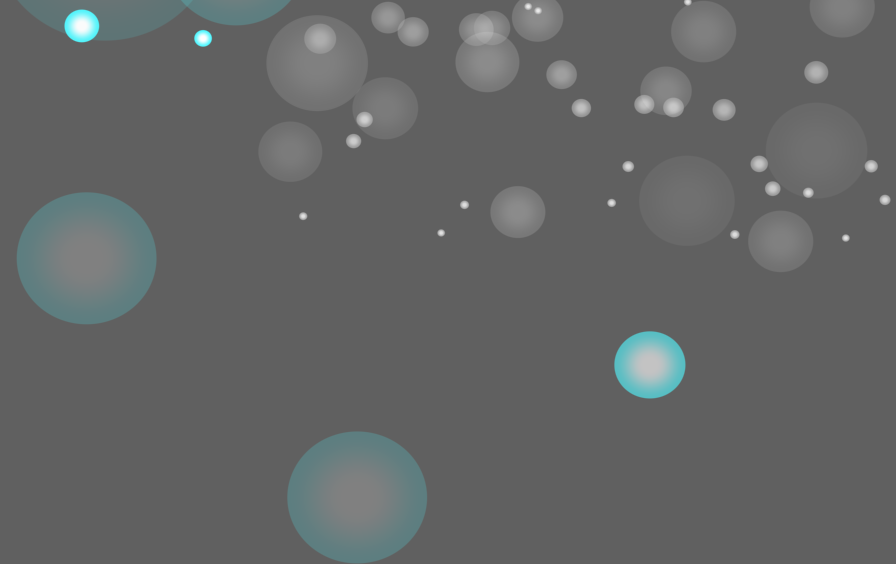
Write a WebGL 1 fragment shader that draws this background.

```glsl
precision highp float;
// Soft translucent discs on a flat grey ground: large teal and grey discs
// set the composition, and a hashed loop scatters small bright specks
// over the upper right. Each disc fades from white to a tinted rim.

uniform vec2 u_resolution;

const vec2 SPAN = vec2(1.5, 1.0);            // canvas extent in disc units
const vec3 GROUND = vec3(0.376);
const vec3 TEAL_RIM = vec3(0.32, 0.97, 1.0);
const vec3 GREY_RIM = vec3(0.72);
const float CORE = 0.2;                      // white core, share of radius

const int SPECKS = 28;
const vec2 SPECK_MIN = vec2(0.50, 0.56);
const vec2 SPECK_MAX = vec2(1.50, 1.01);
const vec2 SPECK_RADIUS = vec2(0.006, 0.032);
const vec2 SPECK_ALPHA = vec2(0.82, 0.26);   // small to large

vec2 point;
float pixel;
vec3 color;

vec3 hash3(float n) {
  vec3 q = fract(n * vec3(0.1031, 0.1030, 0.0973));
  q += dot(q, q.yzx + 33.33);
  return fract((q.xxy + q.yzz) * q.zyx);
}

// Blend one disc over the current colour
void disc(vec2 center, float radius, float alpha, vec3 rim) {
  float d = length(point - center);
  float cover = 1.0 - smoothstep(radius - pixel, radius + pixel, d);
  vec3 tint = mix(vec3(1.0), rim, smoothstep(CORE, 1.0, d / radius));
  color = mix(color, tint, cover * alpha);
}

void teal(float x, float y, float radius, float alpha) {
  disc(vec2(x, y), radius, alpha, TEAL_RIM);
}

void grey(float x, float y, float radius, float alpha) {
  disc(vec2(x, y), radius, alpha, GREY_RIM);
}

// Large teal glows and their two bright sparks
void tealGlows() {
  teal(0.176, 1.114, 0.186, 0.13);
  teal(0.395, 1.072, 0.117, 0.20);
  teal(0.145, 0.542, 0.117, 0.20);
  teal(0.598, 0.118, 0.117, 0.20);
  teal(1.088, 0.353, 0.0595, 0.62);
  teal(0.137, 0.954, 0.029, 0.97);
  teal(0.340, 0.932, 0.0147, 1.0);
}

// Large grey discs
void greyDiscs() {
  grey(0.531, 0.888, 0.085, 0.20);
  grey(0.645, 0.808, 0.055, 0.17);
  grey(0.486, 0.731, 0.0535, 0.17);
  grey(0.816, 0.890, 0.0535, 0.27);
  grey(0.900, 0.969, 0.043, 0.27);
  grey(1.178, 0.944, 0.0545, 0.20);
  grey(1.115, 0.839, 0.043, 0.24);
  grey(1.367, 0.733, 0.085, 0.10);
  grey(1.150, 0.644, 0.080, 0.10);
  grey(1.307, 0.572, 0.0545, 0.20);
  grey(1.410, 0.988, 0.0545, 0.20);
  grey(0.867, 0.624, 0.046, 0.27);
}

// Small discs, one per column strip, smaller ones brighter
void specks() {
  for (int i = 0; i < SPECKS; i++) {
    float n = float(i);
    vec3 h = hash3(n + 7.0);
    vec2 place = vec2((n + h.x) / float(SPECKS), h.y);
    float size = h.z * h.z;
    disc(mix(SPECK_MIN, SPECK_MAX, place),
         mix(SPECK_RADIUS.x, SPECK_RADIUS.y, size),
         mix(SPECK_ALPHA.x, SPECK_ALPHA.y, size), GREY_RIM);
  }
}

void main() {
  point = gl_FragCoord.xy / u_resolution * SPAN;
  pixel = 0.8 / u_resolution.y;
  color = GROUND;
  tealGlows();
  greyDiscs();
  specks();
  gl_FragColor = vec4(color, 1.0);
}
```
